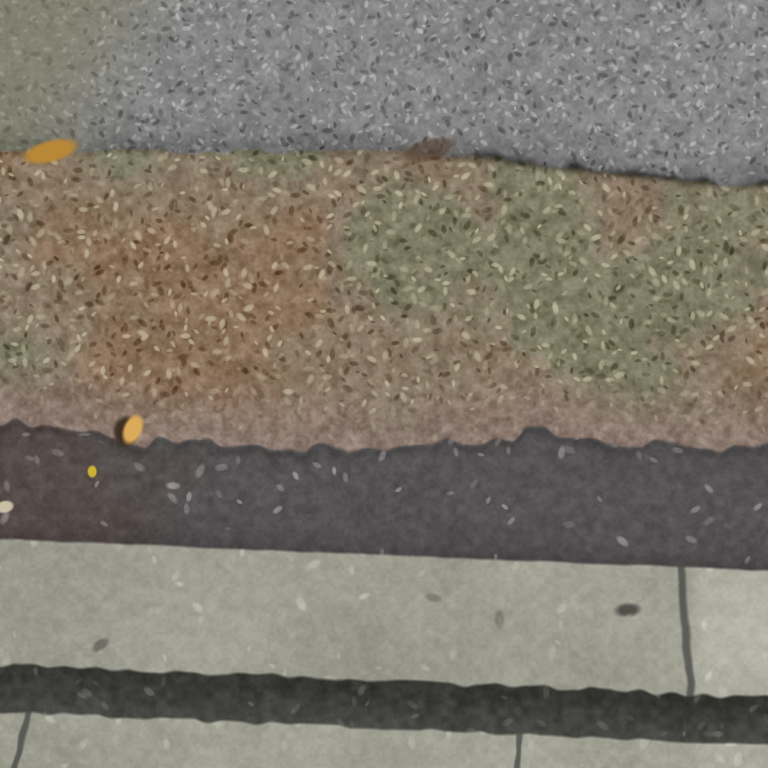
A Shadertoy shader for this texture:

```glsl
#define ASPHALT vec3(0.525, 0.525, 0.525)
#define GRAVEL vec3(0.535, 0.475, 0.400)
#define SHADOW vec3(0.335, 0.325, 0.325)
#define KERB vec3(0.605, 0.605, 0.555)
#define GAP vec3(0.205, 0.210, 0.190)
#define STRAW vec3(0.78, 0.75, 0.64)
#define LEAF vec3(0.80, 0.61, 0.30)
#define GRIT_SCALE 62.0
#define EDGE_SOFT 0.0028

float hash(vec2 p) {
    return fract(sin(dot(p, vec2(127.1, 311.7))) * 43758.5453);
}

float noise(vec2 p) {
    vec2 i = floor(p), f = fract(p);
    f = f * f * (3.0 - 2.0 * f);
    return mix(mix(hash(i), hash(i + vec2(1, 0)), f.x),
               mix(hash(i + vec2(0, 1)), hash(i + vec2(1, 1)), f.x), f.y);
}

float fbm(vec2 p) {
    float sum = 0.0, amp = 0.5;
    for (int i = 0; i < 4; i++) {
        sum += amp * noise(p);
        p = mat2(1.6, 1.2, -1.2, 1.6) * p + 7.3;
        amp *= 0.5;
    }
    return sum / 0.9375;
}

mat2 rotate(float a) {
    return mat2(cos(a), -sin(a), sin(a), cos(a));
}

// Randomly turned chips, one per cell, with varied size and brightness
float chips(vec2 p, float density) {
    vec2 cell = floor(p);
    float cover = 0.0;
    for (int y = -1; y <= 1; y++)
    for (int x = -1; x <= 1; x++) {
        vec2 id = cell + vec2(x, y);
        vec2 centre = id + vec2(hash(id), hash(id + 19.7));
        float size = mix(0.24, 0.56, hash(id + 5.1));
        vec2 d = rotate(6.283 * hash(id + 41.3)) * (p - centre);
        float chip = 1.0 - smoothstep(0.45, 1.15, length(d * vec2(1.0, 1.9)) / size);
        float keep = step(hash(id + 73.9), density);
        cover = max(cover, chip * keep * mix(0.35, 1.0, hash(id + 8.6)));
    }
    return cover;
}

float below(float v, float edge) {
    float soft = max(EDGE_SOFT, 1.0 / iResolution.y);
    return 1.0 - smoothstep(edge - soft, edge + soft, v);
}

float ellipse(vec2 p, vec2 centre, vec2 radius, float angle) {
    vec2 d = rotate(angle) * (p - centre) / radius;
    return 1.0 - smoothstep(0.7, 1.2, length(d));
}

float crack(vec2 p, float x, float slant, float width) {
    float d = abs(p.x - x - slant * p.y - 0.006 * (noise(p * 45.0) - 0.5));
    return 1.0 - smoothstep(width * 0.4, width * 1.5, d);
}

void mainImage(out vec4 fragColor, in vec2 fragCoord) {
    vec2 p = fragCoord / iResolution.xy;
    float broad = fbm(p * 6.0) - 0.5;
    float grain = fbm(p * 95.0) - 0.5;
    float fine = noise(p * 240.0) - 0.5;
    float rough = noise(p * vec2(48.0, 20.0)) - 0.5;

    // Heights of the strip boundaries
    float roadEdge = 0.802 - 0.042 * smoothstep(0.48, 1.0, p.x) + 0.009 * rough;
    float shadeEdge = 0.455 - 0.034 * smoothstep(0.0, 0.25, p.x)
        + 0.013 * exp(-pow((p.x - 0.70) * 15.0, 2.0)) + 0.022 * rough;
    float kerbTop = 0.298 - 0.041 * p.x + 0.002 * rough;
    float gapTop = 0.135 - 0.043 * p.x + 0.008 * rough;
    float gapBase = 0.073 - 0.043 * p.x + 0.006 * rough;

    // Road surface, greener toward the upper left
    vec3 col = ASPHALT + 0.05 * broad;
    float moss = 1.0 - smoothstep(0.04, 0.22, p.x + 0.5 * (0.9 - p.y));
    col = mix(col, vec3(0.51, 0.51, 0.45), moss);
    float light = chips(p * 78.0, 0.6), dark = chips(p * 70.0 + 31.0, 0.6);
    col += (0.15 * light - 0.15 * dark + 0.16 * grain + 0.06 * fine) * (1.0 - 0.5 * moss);
    col -= 0.08 * exp(-abs(p.y - roadEdge - 0.01) * 60.0);

    // Tan gravel with brown stains and pale chips
    vec3 gravel = mix(GRAVEL, vec3(0.54, 0.44, 0.35), smoothstep(-0.03, 0.20, broad));
    gravel = mix(gravel, vec3(0.49, 0.48, 0.39), smoothstep(0.03, 0.20, -broad));
    gravel = mix(gravel, vec3(0.54, 0.47, 0.43), 1.0 - smoothstep(0.0, 0.10, p.y - shadeEdge));
    float loose = smoothstep(0.01, 0.09, p.y - shadeEdge);
    gravel += 0.22 * grain + 0.06 * fine - 0.17 * loose * chips(p * GRIT_SCALE + 57.0, 0.6);
    gravel = mix(gravel, STRAW, (0.25 + 0.50 * loose) * chips(p * GRIT_SCALE, 0.5));
    col = mix(col, gravel, below(p.y, roadEdge));
    float lip = exp(-pow((p.y - roadEdge) * 170.0, 2.0));
    col *= 1.0 - lip * mix(0.15, 0.62, smoothstep(0.45, 0.75, p.x)) * (0.6 + rough);

    // Shaded strip, warmer at the left
    vec3 shade = mix(vec3(0.335, 0.295, 0.285), SHADOW, smoothstep(0.0, 0.35, p.x + broad));
    shade += 0.11 * grain + 0.03 * fine;
    float crumbs = smoothstep(0.07, 0.0, shadeEdge - p.y);
    shade += 0.24 * chips(p * 50.0 + 12.0, 0.12 + 0.18 * crumbs);
    shade *= 1.0 - 0.16 * exp(-abs(p.y - shadeEdge + 0.006) * 160.0);
    shade *= 1.0 - 0.20 * exp(-max(p.y - kerbTop, 0.0) * 70.0);
    col = mix(col, shade, below(p.y, shadeEdge));

    // Kerb stones, their joints and dark flecks
    vec3 kerb = KERB + 0.13 * broad + 0.09 * grain + 0.035 * fine;
    kerb += 0.05 * smoothstep(0.89, 0.92, p.x) + 0.03 * below(p.y, gapBase);
    kerb *= 1.0 - 0.55 * chips(p * 20.0 + 3.0, 0.06);
    kerb += 0.09 * chips(p * 44.0 + 9.0, 0.14);
    float upper = 1.0 - below(p.y, gapTop - 0.01);
    float joints = upper * crack(p, 0.904, -0.06, 0.005);
    joints += (1.0 - upper) * (crack(p, 0.020, 0.22, 0.004) + crack(p, 0.675, 0.0, 0.004));
    kerb = mix(kerb, GAP + 0.06, 0.75 * min(joints, 1.0));
    col = mix(col, kerb, below(p.y, kerbTop));

    // Dark gap between the stones, lighter near its base
    vec3 gap = GAP + 0.13 * grain + 0.07 * smoothstep(gapTop, gapBase, p.y);
    gap += 0.12 * chips(p * 55.0, 0.18);
    col = mix(col, gap, below(p.y, gapTop) * (1.0 - below(p.y, gapBase)));

    // Fallen leaves and litter
    col = mix(col, vec3(0.32, 0.23, 0.16), 0.75 * ellipse(p, vec2(0.558, 0.804), vec2(0.036, 0.014), 0.25) * (0.7 + grain));
    col = mix(col, LEAF - 0.08, ellipse(p, vec2(0.066, 0.803), vec2(0.036, 0.014), 0.25));
    col = mix(col, vec3(0.25, 0.19, 0.14), ellipse(p, vec2(0.164, 0.438), vec2(0.016, 0.020), 0.0));
    col = mix(col, LEAF + 0.06, ellipse(p, vec2(0.173, 0.441), vec2(0.012, 0.020), -0.4));
    col = mix(col, vec3(0.80, 0.70, 0.20), ellipse(p, vec2(0.120, 0.386), vec2(0.006, 0.008), 0.0));
    col = mix(col, STRAW, ellipse(p, vec2(0.006, 0.340), vec2(0.012, 0.008), 0.2));
    fragColor = vec4(clamp(col, 0.0, 1.0), 1.0);
}
```
